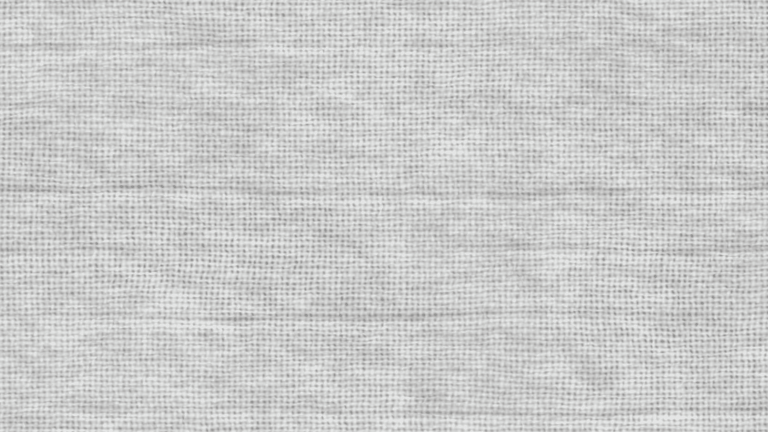
Give the GLSL for this texture, as a WebGL 1 fragment shader.

```glsl
precision highp float;
uniform vec2 u_resolution;

float hash(vec2 c) {
  return fract(sin(dot(c, vec2(127.1, 311.7))) * 43758.5);
}

// Smooth cellular noise: random cell values blended by distance, 0 to 1
float cells(vec2 p) {
  vec2 base = floor(p);
  float total = 0.0, weight = 0.0;
  for (int j = -1; j <= 1; j++) {
    for (int i = -1; i <= 1; i++) {
      vec2 c = base + vec2(float(i), float(j));
      vec2 d = c + vec2(hash(c), hash(c + 37.0)) - p;
      float w = exp(-5.0 * dot(d, d));
      total += w * hash(c + 71.0);
      weight += w;
    }
  }
  return total / weight;
}

// Long horizontal folds: a thin dark groove with a pale ridge beneath
float creases(vec2 p) {
  float sum = 0.0;
  for (int i = 0; i < 6; i++) {
    float n = float(i);
    float height = (n + 0.25 + 0.5 * hash(vec2(n, 3.0))) / 6.0;
    float wander = 0.007 * sin(p.x * 4.0 + n * 2.3) + 0.003 * sin(p.x * 13.0 + n * 5.1);
    float d = p.y - height - wander;
    float strength = smoothstep(0.3, 0.75, cells(vec2(p.x * 1.7 + n * 9.0, n * 4.7)));
    float groove = exp(-pow(d / 0.007, 2.0));
    float ridge = exp(-pow((d + 0.02) / 0.011, 2.0));
    sum += strength * (0.5 * ridge - groove);
  }
  return sum;
}

// Plain weave: rounded threads swapping over and under, with slit-like gaps
float weave(vec2 q, float openness) {
  vec2 id = floor(q);
  vec2 f = fract(q) - 0.5;
  float parity = 2.0 * mod(id.x + id.y, 2.0) - 1.0;
  vec2 d = f - 0.1 * (vec2(hash(id + 11.0), hash(id + 23.0)) - 0.5);
  d.x += (0.2 + 0.25 * (hash(id + 47.0) - 0.5)) * d.y;
  d *= vec2(1.1 + 0.15 * parity, 0.9 - 0.12 * parity);
  vec2 window = 1.0 - smoothstep(0.38, 0.5, abs(f));
  float gap = exp(-12.0 * dot(d, d)) * window.x * window.y * (0.35 + 0.85 * hash(id + 5.0));
  float seam = exp(-22.0 * f.y * f.y);
  float weftOver = 0.5 + 0.5 * cos(3.14159 * q.x) * cos(3.14159 * q.y);
  vec2 roundness = cos(6.28318 * q);
  float threads = 0.04 * mix(roundness.x, roundness.y, weftOver);
  return threads - 0.03 * seam - openness * 0.145 * gap;
}

void main() {
  vec2 p = gl_FragCoord.xy / u_resolution.y;

  // Threads drift gently out of line, with a slight wobble at each knot
  vec2 drift = vec2(cells(p * vec2(3.0, 5.0)), cells(p * vec2(4.0, 6.0) + 40.0)) - 0.5;
  vec2 q = (p + 0.01 * drift) * vec2(74.0, 82.0);
  q += 0.3 * (vec2(cells(q * 0.6 + 200.0), cells(q * vec2(0.3, 0.7) + 260.0)) - 0.5);
  float openness = 0.65 + 0.7 * cells(p * vec2(3.0, 4.0) + 15.0);

  // Small rumples sloping down across the cloth
  vec2 slanted = p + vec2(0.0, 0.2 * p.x);
  float rumple = 0.025 * (cells(p * vec2(2.0, 4.0) + 5.0) - 0.5)
               + 0.038 * (cells(slanted * vec2(7.0, 22.0)) - 0.5)
               + 0.05 * (cells(slanted * vec2(18.0, 48.0) + 60.0) - 0.5);

  // Uneven yarn and fibre grain
  float yarn = 0.055 * (cells(q * vec2(0.3, 1.0) + 90.0) - 0.5)
             + 0.085 * (cells(q * vec2(1.7, 2.0) + 130.0) - 0.5);

  float light = 0.836 + weave(q, openness) + rumple + yarn + 0.062 * creases(p);
  light = clamp(light, 0.58, 0.9);
  vec3 tint = mix(vec3(1.002, 1.0, 0.997), vec3(0.997, 1.003, 1.0), smoothstep(0.72, 0.86, light));
  gl_FragColor = vec4(light * tint, 1.0);
}
```
